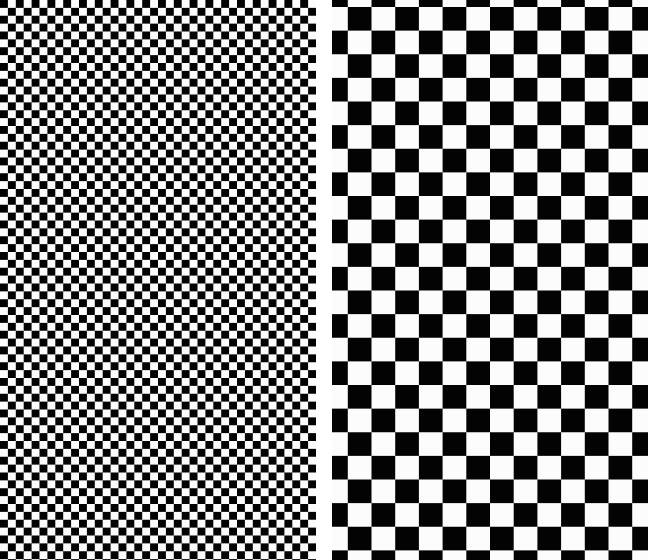
Left: the whole. Right: its middle third, enlarged.
Write a Shadertoy shader that draws this pattern.

```glsl
// Cells across and down the whole canvas
const vec2 CELL_COUNT = vec2(40.0, 640.0 / 9.0);
const vec3 INK = vec3(0.01);
const vec3 PAPER = vec3(0.99);

// Integral of a square wave that is +1 on even cells and -1 on odd cells
vec2 squareWaveIntegral(vec2 p) {
    return 1.0 - abs(mod(p, 2.0) - 1.0);
}

// Checkerboard coverage of the even cells, averaged over one pixel footprint
float checkerCoverage(vec2 p, vec2 footprint) {
    vec2 halfStep = 0.5 * footprint;
    vec2 wave = (squareWaveIntegral(p + halfStep) - squareWaveIntegral(p - halfStep)) / footprint;
    return 0.5 + 0.5 * wave.x * wave.y;
}

void mainImage(out vec4 fragColor, in vec2 fragCoord) {
    // Canvas position from 0 to 1, with rows counted from the top
    vec2 uv = fragCoord / iResolution.xy;
    vec2 cell = vec2(uv.x, 1.0 - uv.y) * CELL_COUNT;

    float ink = checkerCoverage(cell, CELL_COUNT / iResolution.xy);
    fragColor = vec4(mix(PAPER, INK, ink), 1.0);
}
```
